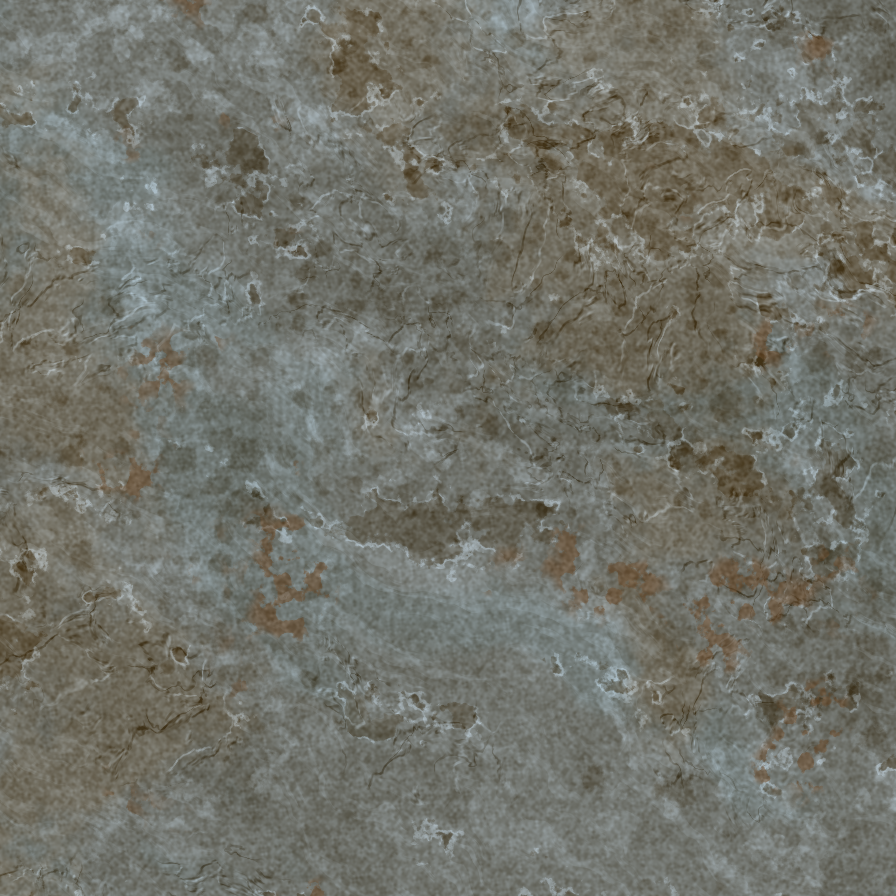
Give the GLSL for this texture, as a WebGL 2 fragment shader.

```glsl
#version 300 es
precision highp float;
// Weathered grey-green metal with peeling paint, corroded scars, round stains and rust.

uniform vec2 u_resolution;
out vec4 fragColor;

float hash(vec2 p) {
    return fract(sin(dot(p, vec2(127.1, 311.7))) * 43758.5453);
}

float noise(vec2 p) {
    vec2 cell = floor(p), f = fract(p);
    f = f * f * (3.0 - 2.0 * f);
    return mix(mix(hash(cell), hash(cell + vec2(1, 0)), f.x),
               mix(hash(cell + vec2(0, 1)), hash(cell + vec2(1, 1)), f.x), f.y);
}

float fbm(vec2 p) {
    float sum = 0.0, amp = 0.516;
    for (int i = 0; i < 5; i++) {
        sum += amp * noise(p);
        p = mat2(1.6, 1.2, -1.2, 1.6) * p + 17.3;
        amp *= 0.5;
    }
    return sum;
}

// Raised paint flakes: 1 on the paint, 0 where it has lifted
float flakes(vec2 p) {
    return smoothstep(0.47, 0.53, fbm(p * 30.0 + 31.0));
}

// Ragged round stains, gathered in clusters
float stains(vec2 p, float scale, float seed) {
    float ragged = fbm(p * 75.0 + seed) - 0.5;
    vec2 cell = floor(p * scale);
    float cover = 0.0;
    for (int y = -1; y <= 1; y++)
    for (int x = -1; x <= 1; x++) {
        vec2 id = cell + vec2(x, y);
        vec2 center = id + 0.2 + 0.6 * vec2(hash(id + seed), hash(id + seed + 5.7));
        float present = step(0.6, noise(id * 4.0 / scale + seed) + 0.28 * (hash(id + seed + 9.1) - 0.5));
        float radius = mix(0.12, 0.4, pow(hash(id + seed + 2.3), 1.5));
        float d = length(p * scale - center) + 0.6 * ragged - radius;
        float strength = 0.4 + 0.6 * hash(id + seed + 3.9);
        cover = max(cover, present * strength * (1.0 - smoothstep(-0.1, 0.08, d)));
    }
    return cover;
}

void main() {
    vec2 p = gl_FragCoord.xy / u_resolution.y;
    vec2 warp = vec2(fbm(p * 5.0 + 3.0), fbm(p * 5.0 + 41.0)) - 0.5;
    vec2 q = p + 0.16 * warp;
    // Axes along and across the falling diagonal
    vec2 streak = vec2(dot(q, vec2(0.87, -0.5)) * 0.6, dot(q, vec2(0.5, 0.87)) * 1.4);

    float cloud = fbm(streak * 5.5 + 7.0) - 0.5;
    float mottle = fbm(p * 15.0 + 23.0) - 0.5;
    float fine = fbm(p * 60.0 + 11.0) - 0.5;
    float grain = noise(mat2(0.8, 0.6, -0.6, 0.8) * p * 310.0) + noise(p.yx * 240.0 + 60.0) - 1.0;

    // Tone runs from dark brown-grey to pale blue-grey
    float tone = 0.5 + 0.5 * cloud + 0.35 * mottle + 0.35 * fine + 0.36 * grain;

    // Pale scuffs drawn out along the diagonal
    float scuff = fbm(streak * vec2(32.0, 58.0) + 5.0) + 0.5 * cloud;
    tone += 0.2 * smoothstep(0.57, 0.7, scuff);

    // Broad brown areas with chalky borders, and cool blue areas
    float earth = fbm(q * 4.2 + 52.0) + 0.12 * fine;
    float brown = smoothstep(0.55, 0.7, earth);
    float border = smoothstep(0.49, 0.55, earth) * (1.0 - smoothstep(0.55, 0.6, earth));
    tone += 0.32 * border * smoothstep(0.5, 0.61, fbm(p * 52.0 + 71.0));
    float blue = smoothstep(0.52, 0.7, fbm(streak * 5.5 + 87.0)) * (1.0 - brown);
    tone += 0.07 * blue - 0.03 * brown;

    // Peeling paint: lit and shaded flake edges with broken cracks
    float worn = smoothstep(0.46, 0.58, fbm(streak * 6.0 + 64.0) + 0.25 * mottle);
    float relief = flakes(q) - flakes(q + vec2(0.002, -0.0024));
    float crackField = abs(fbm(q * 20.0 + 19.0) - 0.5);
    float crack = 1.0 - smoothstep(0.004, 0.02, crackField);
    crack *= smoothstep(0.42, 0.58, noise(p * 40.0 + 8.0));
    tone += worn * (0.55 * relief - 0.38 * crack);

    // Round stains in two sizes
    float stain = max(stains(p, 34.0, 4.0), stains(p, 19.0, 29.0));
    tone -= stain * (0.34 + 0.4 * fine);

    // Deep scars with bright, chipped rims
    float depth = fbm(streak * 7.0 + 136.0) + 0.5 * mottle + 0.4 * fine;
    float scar = smoothstep(0.67, 0.71, depth);
    float rim = smoothstep(0.61, 0.65, depth) * (1.0 - smoothstep(0.66, 0.69, depth));
    float chips = smoothstep(0.49, 0.58, fbm(p * 64.0 + 93.0));
    tone += 0.55 * rim * chips - 0.45 * scar * (0.7 + 1.6 * fine);

    vec3 color = mix(vec3(0.33, 0.32, 0.27), vec3(0.55, 0.58, 0.58), clamp(tone, -0.45, 1.6));
    color += brown * vec3(0.018, -0.006, -0.032);
    color += blue * vec3(-0.014, 0.004, 0.012);
    color += max(stain * 0.5, scar) * vec3(0.008, -0.002, -0.012);

    // Sparse orange rust flecks
    float rust = smoothstep(0.67, 0.76, fbm(p * 6.5 + 112.0) + 0.2 * mottle);
    rust *= smoothstep(0.49, 0.58, fbm(p * 60.0 + 37.0));
    color = mix(color, vec3(0.42, 0.3, 0.18) + 0.08 * grain, 0.6 * rust);

    fragColor = vec4(clamp(color, 0.0, 1.0), 1.0);
}
```
